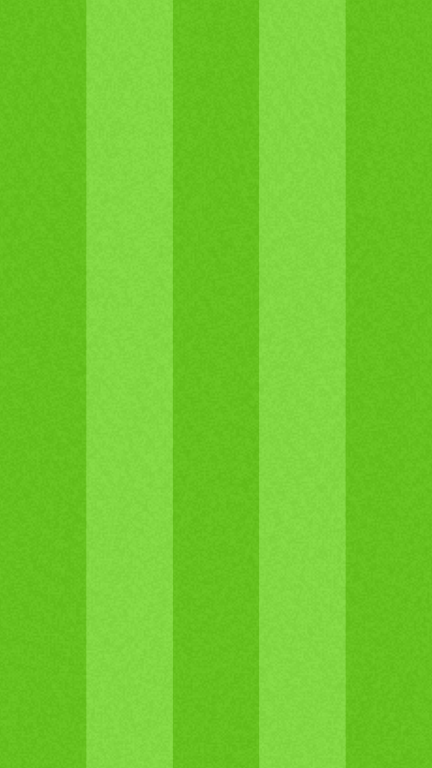
This pattern is drawn by a Shadertoy shader. Its source:

```glsl
// Broad vertical stripes in two greens with a fine paper grain.

const float STRIPES = 5.0;                       // bands across, dark at both sides
const vec3 DARK_GREEN = vec3(0.400, 0.755, 0.118);
const vec3 LIGHT_GREEN = vec3(0.512, 0.842, 0.257);
const float GRAIN_CELLS = 230.0;                 // grain cells across the width
const float GRAIN_STRENGTH = 0.050;
const float MOTTLE_CELLS = 75.0;                 // softer, larger variation
const float MOTTLE_STRENGTH = 0.010;

float hash(vec2 p) {
    return fract(sin(dot(p, vec2(12.9898, 78.233))) * 43758.5453);
}

// Smooth value noise, 0 to 1
float valueNoise(vec2 p) {
    vec2 cell = floor(p);
    vec2 f = fract(p);
    f = f * f * (3.0 - 2.0 * f);
    float low = mix(hash(cell), hash(cell + vec2(1.0, 0.0)), f.x);
    float high = mix(hash(cell + vec2(0.0, 1.0)), hash(cell + vec2(1.0)), f.x);
    return mix(low, high, f.y);
}

// Coverage of the light bands, with edges one pixel soft
float lightStripe(float x, float halfPixel) {
    float offset = mod(x - 0.5, 2.0) - 1.0;      // distance from a light band's centre
    return 1.0 - smoothstep(-halfPixel, halfPixel, abs(offset) - 0.5);
}

void mainImage(out vec4 fragColor, in vec2 fragCoord) {
    vec2 uv = fragCoord / iResolution.x;

    // Stripes
    float light = lightStripe(uv.x * STRIPES, 0.5 * STRIPES / iResolution.x);
    vec3 color = mix(DARK_GREEN, LIGHT_GREEN, light);

    // Grain
    float grain = (valueNoise(uv * GRAIN_CELLS) - 0.5) * GRAIN_STRENGTH;
    grain += (valueNoise(uv * MOTTLE_CELLS + 17.0) - 0.5) * MOTTLE_STRENGTH;

    fragColor = vec4(clamp(color + grain, 0.0, 1.0), 1.0);
}
```
